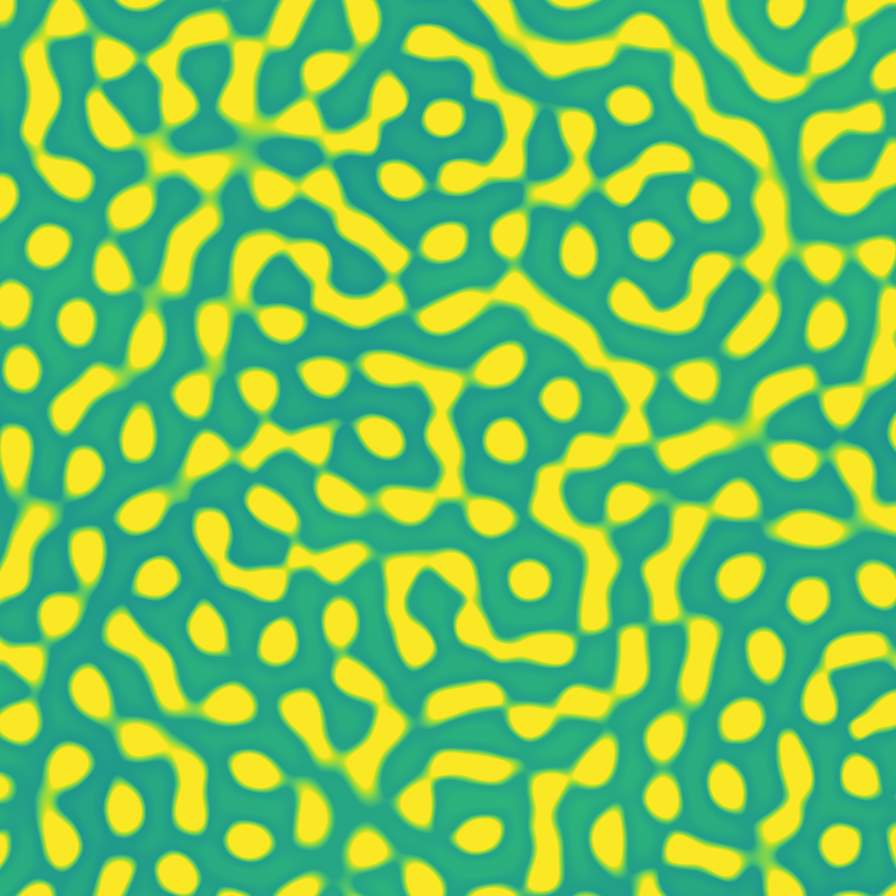
Give the GLSL for this pattern, as a WebGL 1 fragment shader.

```glsl
precision highp float;
// Soft yellow spots and worms, like a reaction-diffusion pattern, on mottled teal.

uniform vec2 u_resolution;

const float PI = 3.14159265;
const int WAVE_COUNT = 48;
const float CYCLES = 14.2;         // spots and gaps across the canvas
const float SPREAD = 0.16;         // relative variation of the wavelength
const float PINCH = 0.8;           // how strongly bridges between spots are cut
const float EVENNESS = 0.6;        // lower values give more uniform edges
const float MOTTLE_CELLS = 7.0;

const vec3 DEEP_TEAL = vec3(0.115, 0.585, 0.555);
const vec3 SEA_GREEN = vec3(0.175, 0.71, 0.48);
const vec3 GREEN = vec3(0.30, 0.76, 0.42);
const vec3 LIME = vec3(0.51, 0.83, 0.30);
const vec3 CHARTREUSE = vec3(0.74, 0.87, 0.15);
const vec3 YELLOW = vec3(0.985, 0.908, 0.143);

float hash(vec2 p) {
  vec3 q = fract(vec3(p.xyx) * 0.1031);
  q += dot(q, q.yzx + 33.33);
  return fract((q.x + q.y) * q.z);
}

float valueNoise(vec2 p) {
  vec2 cell = floor(p);
  vec2 f = fract(p);
  f = f * f * (3.0 - 2.0 * f);
  float low = mix(hash(cell), hash(cell + vec2(1.0, 0.0)), f.x);
  float high = mix(hash(cell + vec2(0.0, 1.0)), hash(cell + 1.0), f.x);
  return mix(low, high, f.y);
}

// Sum of waves of similar length in all directions, with its slope and
// anisotropy; saddles are lowered and the slope is evened out.
float spotField(vec2 p, float cycles) {
  float height = 0.0;
  vec2 slope = vec2(0.0);
  vec2 stretch = vec2(0.0);
  for (int i = 0; i < WAVE_COUNT; i++) {
    float n = float(i);
    float angle = PI * (n + hash(vec2(n, 3.0))) / float(WAVE_COUNT);
    float scale = 1.0 + SPREAD * (hash(vec2(n, 17.0)) - 0.5);
    vec2 dir = vec2(cos(angle), sin(angle));
    float phase = 2.0 * PI * (cycles * scale * dot(dir, p) + hash(vec2(n, 41.0)));
    float wave = cos(phase);
    height += wave;
    slope -= dir * scale * sin(phase);
    stretch += 0.5 * wave * vec2(dir.x * dir.x - dir.y * dir.y, 2.0 * dir.x * dir.y);
  }
  float power = 2.0 / float(WAVE_COUNT);
  float pinched = height * sqrt(power) - PINCH * (dot(stretch, stretch) * power - 0.25);
  float steepness = dot(slope, slope) * power;
  return pinched * inversesqrt((steepness + EVENNESS) / (1.0 + EVENNESS));
}

float ramp(float from, float to, float x) {
  return clamp((x - from) / (to - from), 0.0, 1.0);
}

// Teal ground, lighter in wide gaps and in slow random patches.
vec3 groundColor(vec2 p, float level) {
  float depth = smoothstep(0.0, 2.0, -level);
  float mottle = valueNoise(p * MOTTLE_CELLS + 5.3);
  return mix(DEEP_TEAL, SEA_GREEN, 0.6 * mottle + 0.4 * depth);
}

// Soft edge from the ground through the greens to yellow.
vec3 spotColor(vec3 ground, float level) {
  vec3 color = mix(ground, GREEN, ramp(-0.08, 0.16, level));
  color = mix(color, LIME, ramp(0.16, 0.35, level));
  color = mix(color, CHARTREUSE, ramp(0.35, 0.52, level));
  return mix(color, YELLOW, ramp(0.52, 0.70, level));
}

void main() {
  vec2 p = gl_FragCoord.xy / min(u_resolution.x, u_resolution.y);
  float level = spotField(p, CYCLES);
  gl_FragColor = vec4(spotColor(groundColor(p, level), level), 1.0);
}
```
